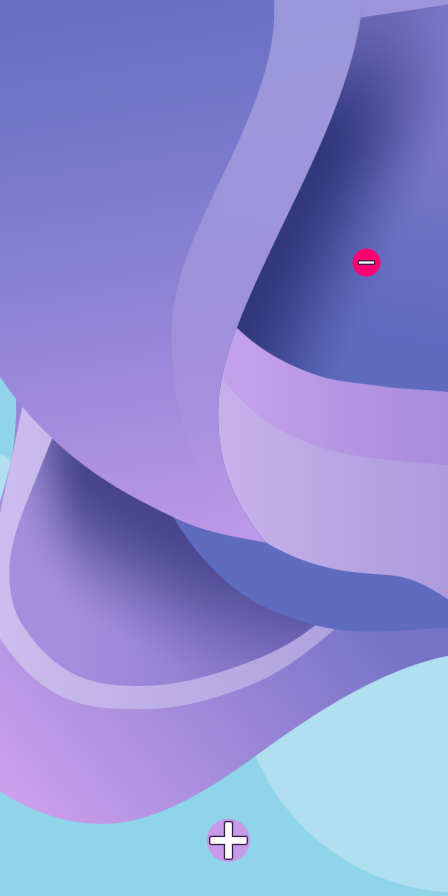
Reproduce this background procedurally as a Shadertoy shader.

```glsl
// Layered paper waves in violet, lilac and cyan, with two small round badges.
// Each layer is cut by smooth cubic curves and filled with a soft gradient;
// shadows fade with the distance from the layer lying above.

const vec3 CYAN = vec3(0.56, 0.83, 0.91);
const vec3 PALE_CYAN = vec3(0.69, 0.88, 0.94);
const vec3 PINK = vec3(0.81, 0.63, 0.93);
const vec3 VIOLET = vec3(0.46, 0.45, 0.78);
const vec3 BLUE = vec3(0.37, 0.42, 0.75);
const vec3 LAVENDER = vec3(0.80, 0.74, 0.93);
const vec3 SHADOW = vec3(0.28, 0.27, 0.55);
const vec3 NIGHT = vec3(0.19, 0.22, 0.49);

// Cubic between two knots (position, value, slope), straight beyond them
float arc(float t, vec3 a, vec3 b) {
    float h = b.x - a.x;
    float s = clamp((t - a.x) / h, 0.0, 1.0);
    float r = 1.0 - s;
    float inner = r * r * (1.0 + 2.0 * s) * a.y + s * s * (3.0 - 2.0 * s) * b.y
                + h * s * r * (r * a.z - s * b.z);
    return inner + min(t - a.x, 0.0) * a.z + max(t - b.x, 0.0) * b.z;
}

// Smooth curve through four knots
float curve(float t, vec3 a, vec3 b, vec3 c, vec3 d) {
    return t < b.x ? arc(t, a, b) : t < c.x ? arc(t, b, c) : arc(t, c, d);
}

// Antialiased coverage, full where d is positive
float cover(float d) {
    return clamp(0.5 + d / max(fwidth(d), 1e-5), 0.0, 1.0);
}

float disc(vec2 p, vec2 center, float radius) {
    return cover(radius - length(p - center));
}

float barDistance(vec2 p, vec2 halfSize, float rounding) {
    vec2 q = abs(p) - halfSize + rounding;
    return length(max(q, 0.0)) + min(max(q.x, q.y), 0.0) - rounding;
}

// White sign with a dark rim on a coloured disc
vec3 badge(vec3 under, vec2 p, float radius, vec3 fill, float sign) {
    vec3 col = mix(under, fill, disc(p, vec2(0.0), radius));
    col = mix(col, vec3(0.22, 0.12, 0.28), cover(0.0015 - sign));
    return mix(col, vec3(1.0), cover(-0.0015 - sign));
}

void mainImage(out vec4 fragColor, in vec2 fragCoord) {
    vec2 p = fragCoord / iResolution.xy * vec2(1.0, 2.0);
    float x = p.x, y = p.y;

    // Boundaries shared by several layers
    float ribbonRight = curve(y, vec3(0.789, 0.594, -0.85), vec3(1.075, 0.487, 0.0),
                              vec3(1.375, 0.573, 0.45), vec3(2.0, 0.81, 0.1));
    float ribbonLeft = curve(y, vec3(0.789, 0.594, -1.2), vec3(1.258, 0.383, 0.0),
                             vec3(1.688, 0.534, 0.44), vec3(1.974, 0.612, 0.0));
    float mainFloor = curve(x, vec3(0.0, 1.159, -1.5), vec3(0.117, 1.021, -0.95),
                            vec3(0.39, 0.844, -0.48), vec3(0.594, 0.789, -0.18));

    // Cyan ground with pale bubbles
    vec3 col = mix(CYAN, PALE_CYAN, disc(p, vec2(1.028, 0.503), 0.495));
    col = mix(col, PALE_CYAN, disc(p, vec2(-0.02, 0.93), 0.06));

    // Lower wave
    float shore = curve(x, vec3(0.0, 0.234, -0.65), vec3(0.227, 0.161, 0.0),
                        vec3(0.578, 0.318, 0.73), vec3(1.0, 0.536, 0.2));
    float leftShore = curve(y, vec3(0.88, 0.0, 0.3), vec3(1.02, 0.032, 0.1),
                            vec3(1.09, 0.036, 0.0), vec3(1.16, 0.036, 0.0));
    float slant = clamp(0.85 * x + 0.68 * (y - 0.2), 0.0, 1.0);
    vec3 lower = mix(PINK, VIOLET, slant);
    float depth = mainFloor - y;
    float underMain = 1.0 - smoothstep(0.0, 0.36, depth);

    // Pale loop around a shaded hollow
    float loopOuter = curve(x, vec3(0.0, 0.575, -1.5), vec3(0.318, 0.417, 0.0),
                            vec3(0.573, 0.477, 0.42), vec3(0.755, 0.602, 0.85));
    float loopInner = curve(x, vec3(0.057, 0.594, -1.4), vec3(0.313, 0.469, 0.0),
                            vec3(0.573, 0.529, 0.4), vec3(0.703, 0.604, 0.8));
    float loopLeft = curve(y, vec3(0.594, 0.057, -0.7), vec3(0.724, 0.021, 0.0),
                           vec3(0.893, 0.065, 0.4), vec3(1.023, 0.117, 0.4));
    float outside = cover(y - loopOuter) * cover(x - 0.21 * (y - 0.854));
    float inside = cover(y - loopInner) * cover(x - loopLeft);
    vec3 hollow = mix(vec3(0.64, 0.56, 0.87), vec3(0.52, 0.46, 0.79), smoothstep(0.1, 0.7, x));
    hollow = mix(hollow, SHADOW, underMain * smoothstep(0.0, 0.2, x));
    lower = mix(lower, mix(LAVENDER, vec3(0.68, 0.63, 0.87), x * 1.3), outside);
    lower = mix(lower, hollow, inside);
    col = mix(col, lower, cover(y - shore) * cover(x - leftShore));

    // Blue bowl
    float bowl = curve(x, vec3(0.39, 0.841, -1.7), vec3(0.495, 0.711, -0.95),
                       vec3(0.677, 0.612, -0.33), vec3(1.0, 0.599, 0.05));
    col = mix(col, BLUE, cover(y - bowl));

    // Two lilac bands
    float bandFloor = curve(x, vec3(0.594, 0.789, -0.6), vec3(0.781, 0.724, -0.14),
                            vec3(0.885, 0.714, -0.15), vec3(1.0, 0.662, -0.7));
    float bandSeam = curve(x, vec3(0.495, 1.154, -1.1), vec3(0.573, 1.075, -0.8),
                           vec3(0.677, 1.016, -0.42), vec3(1.0, 0.961, -0.12));
    float across = smoothstep(0.45, 1.05, x);
    vec3 paleBand = mix(vec3(0.78, 0.69, 0.92), vec3(0.68, 0.61, 0.87), across);
    vec3 deepBand = mix(vec3(0.77, 0.63, 0.92), vec3(0.66, 0.55, 0.86), across);
    col = mix(col, mix(paleBand, deepBand, cover(y - bandSeam)), cover(y - bandFloor) * cover(x - ribbonRight));

    // Deep recess at the upper right
    float recessFloor = curve(x, vec3(0.529, 1.268, -0.95), vec3(0.703, 1.164, -0.35),
                              vec3(0.85, 1.138, -0.15), vec3(1.0, 1.125, -0.12));
    vec3 recess = mix(BLUE, vec3(0.51, 0.48, 0.80), smoothstep(1.2, 1.95, y + 0.2 * (x - 0.8)));
    float underRibbon = 1.0 - smoothstep(0.0, 0.3, x - ribbonRight);
    recess = mix(recess, NIGHT, underRibbon * (1.0 - 0.7 * smoothstep(1.65, 2.0, y)));
    recess = mix(recess, vec3(0.62, 0.58, 0.85), cover(y - 1.961 - 0.15 * (x - 0.807)));
    col = mix(col, recess, cover(y - recessFloor) * cover(x - ribbonRight));

    // Main sheet and its fading ribbon
    float fall = clamp((2.0 - y + 0.15 * x) / 1.3, 0.0, 1.0);
    vec3 sheet = mix(vec3(0.40, 0.44, 0.77), vec3(0.75, 0.60, 0.91), pow(fall, 1.3));
    float sheen = mix(0.03, 0.48, smoothstep(0.85, 1.9, y));
    sheet = mix(sheet, LAVENDER, sheen * cover(x - ribbonLeft));
    col = mix(col, sheet, cover(y - mainFloor) * cover(ribbonRight - x));

    // Badges
    vec2 m = p - vec2(0.818, 1.414), k = p - vec2(0.51, 0.124);
    float plus = min(barDistance(k, vec2(0.042, 0.009), 0.004), barDistance(k, vec2(0.009, 0.042), 0.004));
    col = badge(col, m, 0.031, vec3(1.0, 0.0, 0.45), barDistance(m, vec2(0.018, 0.004), 0.001));
    col = badge(col, k, 0.048, vec3(0.78, 0.60, 0.90), plus);
    fragColor = vec4(col, 1.0);
}
```
